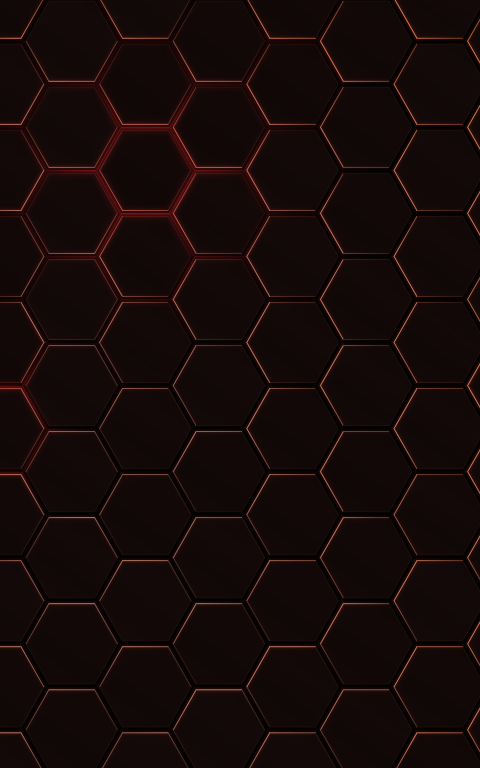
A Shadertoy shader for this pattern:

```glsl
float hash(vec2 p) {
    return fract(sin(dot(p, vec2(41.3, 289.1))) * 4375.5);
}

float spot(vec2 p, vec2 center, vec2 radius) {
    vec2 v = (p - center) / radius;
    return exp(-dot(v, v));
}

// Offset from the nearest centre of a flat-topped hexagon grid
vec2 hexLocal(vec2 p) {
    vec2 pitch = vec2(1.73205, 1.0);
    vec2 a = p - pitch * round(p / pitch);
    vec2 b = p - pitch * (floor(p / pitch) + 0.5);
    return dot(a, a) < dot(b, b) ? a : b;
}

void mainImage(out vec4 fragColor, in vec2 fragCoord) {
    // One unit is one row of cells
    float pixel = 8.92 / iResolution.y;
    vec2 p = fragCoord * pixel * vec2(1.013, 1.0) + vec2(0.022, 0.058);
    vec2 q = hexLocal(p);
    vec2 cell = p - q;

    // Distance from the seam and outward normal of the closest side
    vec2 a = abs(q);
    float slanted = dot(a, vec2(0.866, 0.5));
    float edge = 0.5 - max(a.y, slanted);
    vec2 side = vec2(q.x < 0.0 ? -1.0 : 1.0, q.y < 0.0 ? -1.0 : 1.0);
    vec2 normal = side * (slanted > a.y ? vec2(0.866, 0.5) : vec2(0.0, 1.0));

    // Rims facing the lamp catch light and fade along their length
    vec2 toLamp = vec2(0.95, 5.5) - cell;
    vec2 dir = toLamp / (length(toLamp) + 0.7);
    float lit = smoothstep(-0.45, 0.95, dot(normal, dir * vec2(1.05, 0.7)));
    lit *= exp(1.5 * dot(q, dir) - 0.4);
    float wear = 0.9 + 0.15 * sin(p.x * 2.3 + 1.7 * sin(p.y * 1.9)) + 0.1 * sin(p.y * 4.1 - p.x * 3.0);
    lit *= wear * (0.85 + 0.3 * hash(round(cell * 2.0)));

    // Red heat leaking through the seams
    float heat = spot(p, vec2(1.7, 6.95), vec2(1.35, 1.25))
               + 0.9 * spot(p, vec2(0.0, 4.2), vec2(0.6, 0.75))
               + 0.15 * spot(p, vec2(3.4, 8.3), vec2(0.7, 0.6));
    float warmth = smoothstep(2.5, 5.5, p.x) * 0.4 + smoothstep(6.5, 9.0, p.y) * 0.5;

    // Dark plates over black seams
    vec3 plate = vec3(0.068, 0.032, 0.029) + 0.005 * (hash(cell.yx + 3.0) - 0.5);
    plate += vec3(0.004, 0.002, 0.002) * sin(q.x * 5.0 + q.y * 7.0);
    float face = smoothstep(0.03 - pixel * 0.5, 0.03 + pixel * 0.5, edge);
    vec3 color = mix(vec3(0.014, 0.005, 0.005), plate, face);

    // Halo, red glow and the fine bright rim
    float rimDistance = abs(edge - 0.034);
    color += vec3(0.2, 0.06, 0.04) * lit * exp(-rimDistance * 58.0);
    float glow = heat * exp(-edge * 32.0) * (0.75 + 0.35 * normal.y);
    color += vec3(0.52, 0.075, 0.085) * glow;
    vec3 rimColor = mix(vec3(0.66, 0.44, 0.37), vec3(0.84, 0.44, 0.24), warmth);
    rimColor = mix(rimColor, vec3(0.72, 0.24, 0.2), min(heat, 1.0) * 0.75);
    float rim = 1.0 - smoothstep(0.0, 0.003 + pixel * 0.75, rimDistance);
    color = mix(color, rimColor, rim * clamp(lit * 1.05 + heat * 0.15, 0.06, 1.0));

    fragColor = vec4(color, 1.0);
}
```
